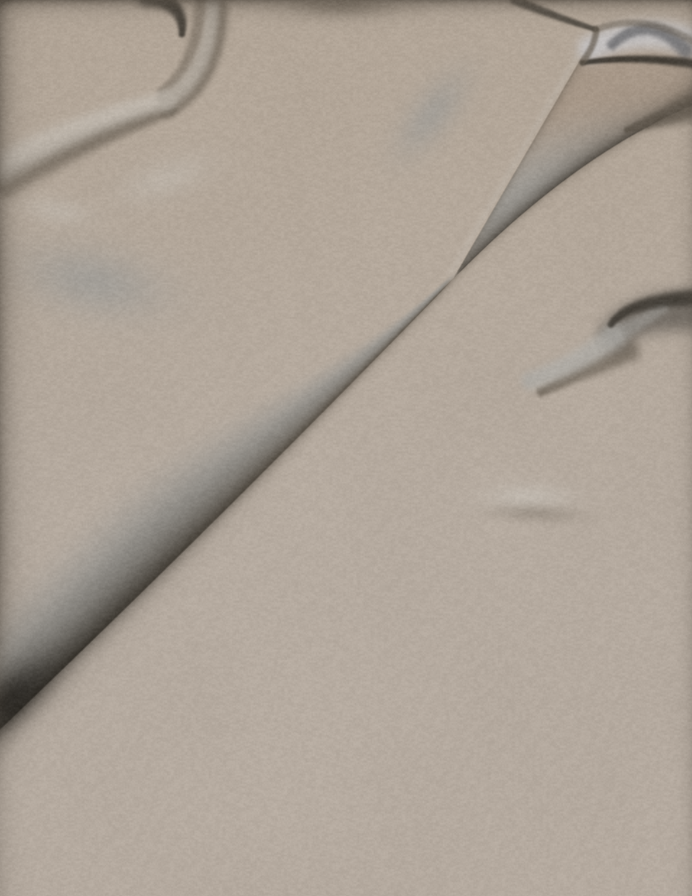
Give the GLSL for this texture, as a Shadertoy shader.

```glsl
// Creased satin sheet: a woven ground crossed by one long diagonal fold,
// with a flap at the upper right and small wrinkles around the border.
// Folds are shaded from edge curves; wrinkles are soft Bezier strokes.

const vec3 SILVER = vec3(.62, .61, .59);
const vec3 PALE = vec3(.76, .735, .70);
const vec3 SHADE = vec3(.40, .365, .32);
const vec3 DEEP = vec3(.20, .185, .16);

float hash(vec2 p) {
  return fract(sin(dot(p, vec2(12.9898, 78.233))) * 43758.5453);
}

float noise(vec2 p) {
  vec2 i = floor(p), f = fract(p);
  f = f * f * (3. - 2. * f);
  return mix(mix(hash(i), hash(i + vec2(1, 0)), f.x),
             mix(hash(i + vec2(0, 1)), hash(i + vec2(1, 1)), f.x), f.y);
}

// Distance to a quadratic Bezier (x) and the position along it (y)
vec2 bezier(vec2 p, vec2 a, vec2 b, vec2 c) {
  vec2 best = vec2(9, 0), start = a;
  for (int i = 1; i <= 12; i++) {
    float t = float(i) / 12.;
    vec2 end = mix(mix(a, b, t), mix(b, c, t), t), way = end - start;
    float h = clamp(dot(p - start, way) / dot(way, way), 0., 1.);
    float d = length(p - start - way * h);
    if (d < best.x) best = vec2(d, t - (1. - h) / 12.);
    start = end;
  }
  return best;
}

// Soft stroke from a to c, its width running from w0 to w1
void stroke(inout vec3 col, vec2 p, vec2 a, vec2 b, vec2 c, float w0, float w1, vec3 tint, float amount) {
  vec2 k = bezier(p, a, b, c);
  float r = k.x / mix(w0, w1, k.y);
  col = mix(col, tint, amount * exp(-r * r * r));
}

// Soft rotated ellipse
void smudge(inout vec3 col, vec2 p, vec2 centre, vec2 size, float angle, vec3 tint, float amount) {
  float c = cos(angle), s = sin(angle);
  vec2 r = mat2(c, -s, s, c) * (p - centre) / size;
  col = mix(col, tint, amount * exp(-dot(r, r)));
}

// Depth of the long crease below the top
float creaseLine(float x) {
  float d = x - .505;
  return d < 0. ? .814 - .955 * x - .077 * x * x : .3125 - 1.03 * d + 1.13 * d * d;
}

void longFold(inout vec3 col, vec2 p) {
  float d = creaseLine(p.x) - p.y;
  float left = 1. - smoothstep(.49, .515, p.x);
  float t = max(d, 0.) / (.136 - .13 * smoothstep(.1, .53, p.x));
  vec3 dark = mix(DEEP, SHADE * .9, smoothstep(0., .45, p.x));
  vec3 roll = mix(SILVER, dark, exp(-pow(t / .31, 1.2)));
  vec3 upper = mix(col, roll, left * (1. - smoothstep(.4, 1.15, t)));
  float under = exp(min(d, 0.) / mix(.014, .005, smoothstep(0., .5, p.x)));
  vec3 lower = mix(col, dark, under * mix(.38, .55, left));
  col = mix(lower, upper, smoothstep(-.0018, .0018, d));
}

void flap(inout vec3 col, vec2 p) {
  float d = creaseLine(p.x) - p.y;
  float e = p.x - .505 - .58 * (.3125 - p.y);
  float span = smoothstep(.045, .065, p.y) * (1. - smoothstep(.3, .315, p.y));
  vec3 body = mix(SILVER * 1.05, vec3(.66, .6, .54), smoothstep(.03, .13, d + .5 * (p.x - .55)));
  body = mix(body, SHADE * .7, .9 * exp(-max(d, 0.) / .014));
  body = mix(body, SHADE, .5 * exp(-max(e, 0.) / .005));
  float rim = (e + .006) / .005;
  col = mix(col, PALE, .3 * span * exp(-rim * rim));
  col = mix(col, body, span * smoothstep(-.0015, .0015, e) * smoothstep(-.0015, .0015, d));
}

void leftWrinkles(inout vec3 col, vec2 p) {
  vec2 a = vec2(0, .187), b = vec2(.09, .137), c = vec2(.185, .112);
  vec2 d = vec2(.235, .085), e = vec2(.238, 0), drop = vec2(.006, .017);
  stroke(col, p, a + drop, b + drop, c + drop * .6, .017, .009, SHADE, .7);
  stroke(col, p, c - drop * .6, d - .012, e - .012, .006, .009, SHADE, .5);
  stroke(col, p, c + drop * .6, d + .008, e + .008, .009, .01, SHADE, .65);
  stroke(col, p, a, b, c, .018, .011, PALE, .7);
  stroke(col, p, c, d, e, .011, .008, vec3(.68, .65, .61), .85);
  stroke(col, p, vec2(.165, -.005), vec2(.207, .003), vec2(.203, .038), .013, .004, DEEP, .8);
}

void rightSilk(inout vec3 col, vec2 p) {
  vec2 knot = vec2(.665, .033), base = vec2(.65, .07), end = vec2(.78, .05);
  stroke(col, p, vec2(.66, .054), vec2(.72, .025), end, .016, .018, vec3(.77, .76, .76), .95);
  stroke(col, p, vec2(.683, .05), vec2(.725, .012), vec2(.765, .056), .006, .009, vec3(.42, .42, .43), .8);
  stroke(col, p, knot, vec2(.72, .012), end, .004, .005, SHADE, .5);
  stroke(col, p, base, vec2(.71, .061), vec2(.78, .072), .003, .006, DEEP, .85);
  stroke(col, p, vec2(.575, 0), vec2(.62, .019), knot, .006, .003, DEEP, .7);
  stroke(col, p, knot, vec2(.666, .047), base, .004, .004, SHADE, .7);
  stroke(col, p, vec2(.7, .145), vec2(.75, .128), vec2(.78, .117), .004, .019, SHADE * .9, .8);
}

void rightCurl(inout vec3 col, vec2 p) {
  vec2 tip = vec2(.592, .425), bend = vec2(.685, .375);
  stroke(col, p, tip + .012, vec2(.66, .41), bend + .016, .006, .014, SHADE, .7);
  stroke(col, p, bend, vec2(.705, .347), vec2(.78, .346), .019, .025, vec3(.44, .415, .385), .95);
  stroke(col, p, tip, vec2(.65, .405), bend, .011, .014, SILVER * 1.1, .85);
  stroke(col, p, bend, vec2(.715, .36), vec2(.74, .343), .01, .007, SILVER, .6);
  stroke(col, p, vec2(.682, .362), vec2(.7, .335), vec2(.78, .332), .004, .01, DEEP, .75);
}

void dents(inout vec3 col, vec2 p) {
  smudge(col, p, vec2(.482, .128), vec2(.052, .022), -.9, SILVER, .75);
  smudge(col, p, vec2(.185, .2), vec2(.05, .02), -.35, PALE, .5);
  smudge(col, p, vec2(.065, .236), vec2(.035, .014), .15, PALE, .5);
  smudge(col, p, vec2(.105, .315), vec2(.075, .034), .2, SILVER, .85);
  smudge(col, p, vec2(.59, .555), vec2(.045, .014), 0., PALE, .7);
  smudge(col, p, vec2(.597, .573), vec2(.045, .009), .05, SHADE, .3);
}

void mainImage(out vec4 fragColor, in vec2 fragCoord) {
  vec2 p = fragCoord / iResolution.y;
  p.y = 1. - p.y;
  float fromRight = iResolution.x / iResolution.y - p.x;
  // Ground and folds
  vec3 col = mix(vec3(.7, .65, .595), vec3(.71, .668, .625), smoothstep(0., .7, p.y));
  dents(col, p);
  longFold(col, p);
  flap(col, p);
  smudge(col, p, vec2(0, .787), vec2(.06, .024), -.7, DEEP * .6, .85);
  leftWrinkles(col, p);
  rightSilk(col, p);
  rightCurl(col, p);
  // Darkened borders
  float rim = exp(-p.x / .012) * mix(.55, .2, smoothstep(.6, .9, p.y));
  rim += .7 * exp(-p.y / .008) + .2 * exp(-fromRight / .008);
  col = mix(col, SHADE * .8, min(rim, .9));
  smudge(col, p, vec2(.38, .005), vec2(.06, .014), 0., SHADE, .6);
  // Woven grain
  float grain = noise(p * vec2(260, 420)) + .8 * noise(p * 620.) - .9;
  col += .031 * grain + .012 * (noise(p * 9.) - .5);
  fragColor = vec4(col, 1);
}
```
